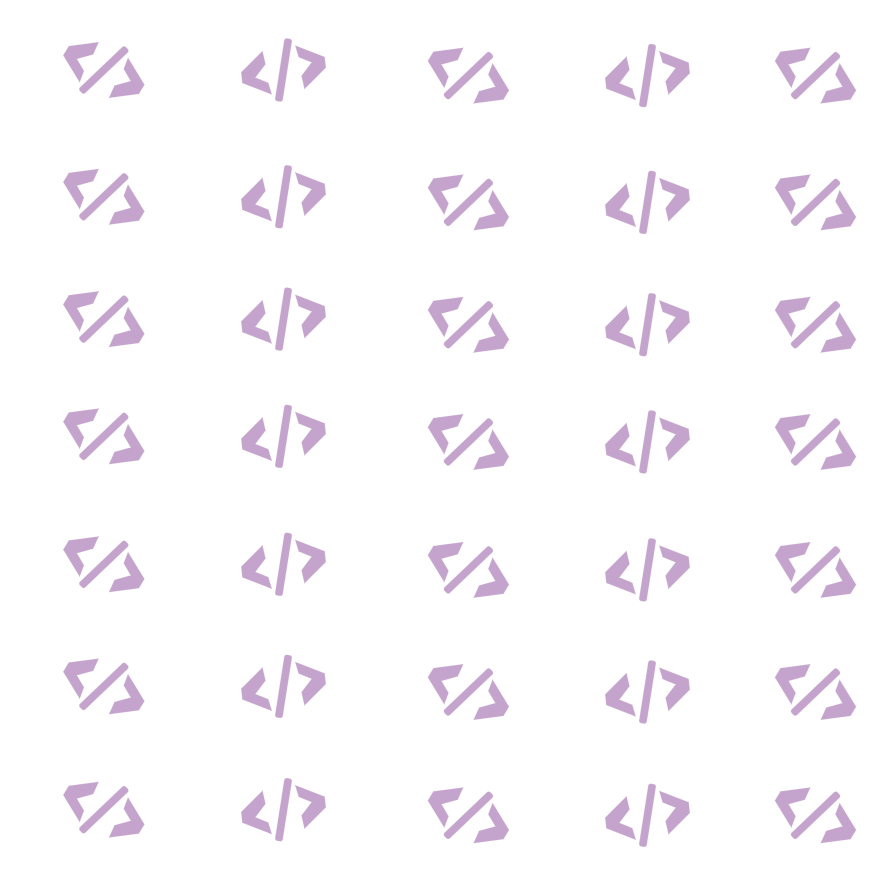
This pattern is drawn by a WebGL 1 fragment shader. Its source:

```glsl
precision highp float;
// Rows of lilac code-tag glyphs on white, alternate columns tilted.

uniform vec2 u_resolution;

const float UNITS = 768.0;                  // layout units across the canvas
const vec2 COUNT = vec2(5.0, 7.0);          // glyphs across and down
const vec2 FIRST = vec2(89.0, 60.0);        // centre of the top left glyph
const vec2 PITCH = vec2(152.5, 105.67);     // mean spacing
const vec3 COLUMN_NUDGE = vec3(1.5, 7.5, 8.5);       // columns 1 to 3
const vec4 ROW_NUDGE = vec4(3.0, 2.2, -3.0, 1.0);    // rows 1 to 4
const float RIGHT_DROP = 4.8;               // columns 2 and up sit lower
const float TILT = 0.654;                   // turn of the even columns
const vec2 SLASH_DIR = vec2(0.155, -0.988);
const vec2 SLASH_HALF = vec2(3.3, 27.2);    // half width and half length
const float SLASH_ROUND = 2.2;
const vec3 PAPER = vec3(1.0);
const vec3 LILAC = vec3(0.77, 0.64, 0.80);

// Adds one polygon edge: d.x is squared distance, d.y the inside sign.
void addEdge(vec2 p, vec2 a, vec2 b, inout vec2 d) {
  vec2 e = b - a;
  vec2 w = p - a;
  vec2 off = w - e * clamp(dot(w, e) / dot(e, e), 0.0, 1.0);
  d.x = min(d.x, dot(off, off));
  bool above = p.y >= a.y;
  bool below = p.y < b.y;
  bool leftOf = e.x * w.y > e.y * w.x;
  if ((above && below && leftOf) || (!above && !below && !leftOf)) d.y = -d.y;
}

float bracketDistance(vec2 p) {
  vec2 topTip = vec2(-18.0, -16.3);
  vec2 outerTop = vec2(-36.3, 2.0);
  vec2 outerBottom = vec2(-35.3, 11.2);
  vec2 bottomTip = vec2(-10.0, 21.0);
  vec2 bottomNotch = vec2(-13.0, 11.0);
  vec2 inner = vec2(-24.1, 6.5);
  vec2 topNotch = vec2(-15.4, -5.0);
  vec2 d = vec2(1e5, 1.0);
  addEdge(p, topTip, outerTop, d);
  addEdge(p, outerTop, outerBottom, d);
  addEdge(p, outerBottom, bottomTip, d);
  addEdge(p, bottomTip, bottomNotch, d);
  addEdge(p, bottomNotch, inner, d);
  addEdge(p, inner, topNotch, d);
  addEdge(p, topNotch, topTip, d);
  return d.y * sqrt(d.x);
}

// Slash with a bracket on each side; the half turn maps one onto the other.
float glyphDistance(vec2 p) {
  vec2 axis = normalize(SLASH_DIR);
  vec2 s = vec2(dot(p, vec2(-axis.y, axis.x)), dot(p, axis));
  vec2 q = abs(s) - SLASH_HALF + SLASH_ROUND;
  float slash = length(max(q, 0.0)) + min(max(q.x, q.y), 0.0) - SLASH_ROUND;
  float bracket = bracketDistance(s.x > 0.0 ? -p : p);
  return min(slash, bracket);
}

float nearestIndex(float x, float first, float pitch, float count) {
  return clamp(floor((x - first) / pitch + 0.5), 0.0, count - 1.0);
}

void main() {
  // Layout space, y running down from the top edge
  float unitsPerPixel = UNITS / u_resolution.x;
  vec2 p = vec2(gl_FragCoord.x, u_resolution.y - gl_FragCoord.y) * unitsPerPixel;

  // Nearest glyph, with the uneven spacing of columns and rows
  float col = nearestIndex(p.x, FIRST.x, PITCH.x, COUNT.x);
  p.y -= RIGHT_DROP * step(1.5, col);
  float row = nearestIndex(p.y, FIRST.y, PITCH.y, COUNT.y);
  vec2 centre = FIRST + PITCH * vec2(col, row);
  centre.x += dot(COLUMN_NUDGE, vec3(equal(vec3(col), vec3(1.0, 2.0, 3.0))));
  centre.y += dot(ROW_NUDGE, vec4(equal(vec4(row), vec4(1.0, 2.0, 3.0, 4.0))));

  // Even columns are tilted
  float angle = mod(col, 2.0) < 0.5 ? TILT : 0.0;
  float c = cos(angle);
  float s = sin(angle);
  vec2 local = mat2(c, -s, s, c) * (p - centre);

  float soft = 0.75 * unitsPerPixel;
  float ink = 1.0 - smoothstep(-soft, soft, glyphDistance(local));
  gl_FragColor = vec4(mix(PAPER, LILAC, ink), 1.0);
}
```
